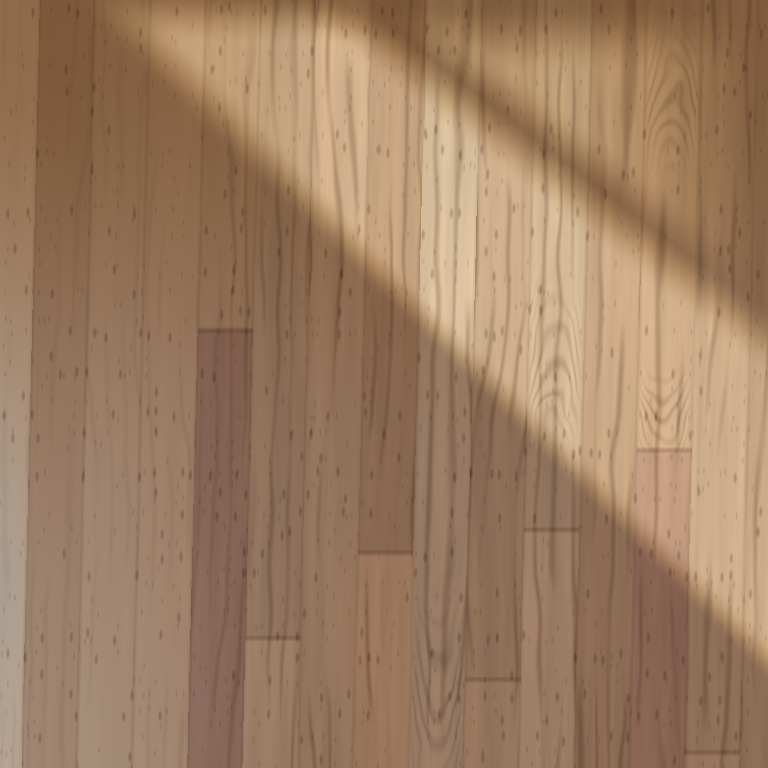
A Shadertoy shader for this texture:

```glsl
// Vertical oak floor planks crossed by two soft diagonal patches of sunlight.

const float PLANK_WIDTH = 0.0719;
const float FIRST_SEAM = 0.04;
const float LEAN = 0.024;

// Brightness above each end joint, brightness below it, and joint height
const float TONE_TOP[15] = float[15](1.13, 0.97, 1.03, 1.04, 1.0, 0.98, 1.02, 0.95,
                                     1.07, 0.98, 1.04, 0.97, 1.0, 1.0, 0.97);
const float TONE_LOW[15] = float[15](1.13, 0.97, 1.03, 1.04, 0.88, 1.06, 1.02, 1.08,
                                     1.07, 1.03, 1.10, 0.97, 0.92, 1.05, 0.97);
const float JOINT[15] = float[15](-1.0, -1.0, -1.0, -1.0, 0.57, 0.169, -1.0, 0.28,
                                  -1.0, 0.115, 0.31, -1.0, 0.414, 0.02, -1.0);
// Positive is redder, negative is paler and greener
const float WARMTH[15] = float[15](-0.7, 0.6, 0.0, 0.1, 0.3, 0.0, 0.1, 0.7,
                                   -0.8, 0.0, -0.5, 0.5, 0.4, 0.2, 0.3);

float hash(vec2 p) {
    vec3 q = fract(p.xyx * 0.1031);
    q += dot(q, q.yzx + 33.33);
    return fract((q.x + q.y) * q.z);
}

float noise(vec2 p) {
    vec2 i = floor(p), f = fract(p);
    f = f * f * (3.0 - 2.0 * f);
    return mix(mix(hash(i), hash(i + vec2(1, 0)), f.x),
               mix(hash(i + vec2(0, 1)), hash(i + vec2(1, 1)), f.x), f.y);
}

float fbm(vec2 p) {
    float sum = 0.0, amp = 0.5;
    for (int i = 0; i < 4; i++) {
        sum += amp * noise(p);
        p = p * 2.03 + 17.3;
        amp *= 0.5;
    }
    return sum;
}

// Soft dark line at every whole value of v
float ridge(float v, float halfWidth) {
    return 1.0 - smoothstep(0.0, halfWidth, abs(fract(v + 0.5) - 0.5));
}

// Nested growth-ring arches inside one plank; direction 1 points up
float arches(vec2 p, vec2 center, float height, float direction) {
    vec2 q = (p - center) / vec2(PLANK_WIDTH * 0.5, height);
    float wobble = 0.5 * noise(p * vec2(50.0, 28.0));
    float rings = ridge((q.y * direction + 1.4 * q.x * q.x + wobble) * 2.2, 0.34);
    float window = 1.0 - smoothstep(0.75, 1.0, abs(q.x));
    return rings * window * exp(-q.y * q.y * 1.3);
}

// Long wavering streaks that fade in and out along the board
float streaks(vec2 p, float id) {
    float bend = 1.5 * noise(vec2(p.x * 13.0 + id * 7.1, p.y * 3.2))
               + 0.35 * noise(vec2(p.x * 50.0, p.y * 15.0 + id));
    float fade = smoothstep(0.3, 0.75, noise(vec2(p.x * 45.0 + id * 3.7, p.y * 6.0)));
    return ridge(p.x * 46.0 + bend + id * 0.37, 0.24) * fade;
}

// Scattered short dark pores
float pores(vec2 p, vec2 density, float chance) {
    vec2 g = p * density, cell = floor(g);
    vec2 jitter = vec2(hash(cell + 3.1), hash(cell + 8.7)) * 0.4 + 0.3;
    float dash = 1.0 - smoothstep(0.08, 0.3, length((fract(g) - jitter) * vec2(1.1, 0.8)));
    return dash * step(hash(cell + 21.0), chance);
}

// Sun coverage: long lower beam and dimmer upper patch
float sunlight(vec2 uv) {
    float soft = mix(0.05, 0.032, smoothstep(0.2, 0.6, uv.x));
    float lowerEdge = uv.x + uv.y - 1.141;
    float upperEdge = 1.0 - uv.y - 0.77 * uv.x + 0.326;
    float beam = smoothstep(-soft, soft, lowerEdge) * smoothstep(-0.045, 0.05, upperEdge);
    beam *= (1.0 - smoothstep(0.94, 1.02, uv.y)) * mix(0.72, 1.0, smoothstep(0.2, 0.52, uv.x));
    float patchEdge = -upperEdge - 0.045;
    float glow = smoothstep(-0.03, 0.055, patchEdge) * (1.0 - smoothstep(0.9, 1.0, uv.y));
    glow *= 0.68 * (1.0 - smoothstep(0.78, 1.01, uv.x));
    return max(beam, glow);
}

vec3 illumination(vec2 uv) {
    vec3 shade = mix(vec3(0.56, 0.44, 0.35), vec3(0.50, 0.365, 0.245), smoothstep(0.35, 1.0, uv.y));
    float leftGlow = (1.0 - smoothstep(0.0, 0.5, uv.x)) * (1.0 - smoothstep(0.0, 0.9, uv.y));
    shade = mix(shade, vec3(0.67, 0.59, 0.52), 0.75 * leftGlow);
    float coolRim = (1.0 - smoothstep(0.0, 0.05, uv.x)) * exp(-pow((uv.y - 0.24) / 0.2, 2.0));
    shade = mix(shade, vec3(0.57, 0.55, 0.51), 0.5 * coolRim);
    float sun = sunlight(uv);
    return mix(shade, vec3(0.82, 0.70, 0.56), sun) + sun * (1.0 - sun) * vec3(0.06, 0.02, -0.09);
}

void mainImage(out vec4 fragColor, in vec2 fragCoord) {
    vec2 uv = fragCoord / iResolution.xy;
    vec2 p = vec2(uv.x - LEAN * (uv.y - 0.5), uv.y);

    // Plank layout
    float slot = (p.x - FIRST_SEAM) / PLANK_WIDTH;
    float id = clamp(floor(slot) + 1.0, 0.0, 14.0);
    int plank = int(id);
    float seamDistance = abs(fract(slot + 0.5) - 0.5) * PLANK_WIDTH;
    float jointDistance = p.y - JOINT[plank];
    float below = 1.0 - smoothstep(-0.003, 0.003, jointDistance);
    float tone = mix(TONE_TOP[plank], TONE_LOW[plank], below);
    vec3 tint = 1.0 + WARMTH[plank] * vec3(0.015, -0.025, -0.055);
    tint *= 1.0 + below * (plank == 4 || plank == 12 ? vec3(0.02, -0.03, 0.02) : vec3(0.0));

    // Wood figure
    float grainy = mix(0.25, 1.0, smoothstep(0.2, 0.4, p.x));
    float rings = arches(p, vec2(0.722, 0.52), 0.095, 1.0) + arches(p, vec2(0.866, 0.87), 0.08, 1.0)
                + arches(p, vec2(0.866, 0.46), 0.05, -1.0) + arches(p, vec2(0.579, 0.09), 0.12, -1.0);
    float fiber = fbm(vec2(p.x * 90.0 + id * 5.3, p.y * 5.0)) - 0.47;
    float dark = 0.17 * grainy * streaks(p, id) + 0.13 * rings;
    dark += 0.17 * pores(p, vec2(85.0, 38.0), 0.10) + 0.09 * pores(p + 0.37, vec2(140.0, 55.0), 0.12);
    dark += 0.10 * (1.0 - smoothstep(0.0, 0.004, seamDistance)) * mix(0.4, 1.0, noise(vec2(id, p.y * 14.0)));
    dark += 0.14 * (1.0 - smoothstep(0.001, 0.005, abs(jointDistance)));

    vec3 color = illumination(uv) * tint * tone * (1.0 + 0.16 * fiber * grainy);
    color *= 1.0 - dark * vec3(0.9, 1.05, 1.15);
    fragColor = vec4(clamp(color, 0.0, 1.0), 1.0);
}
```
